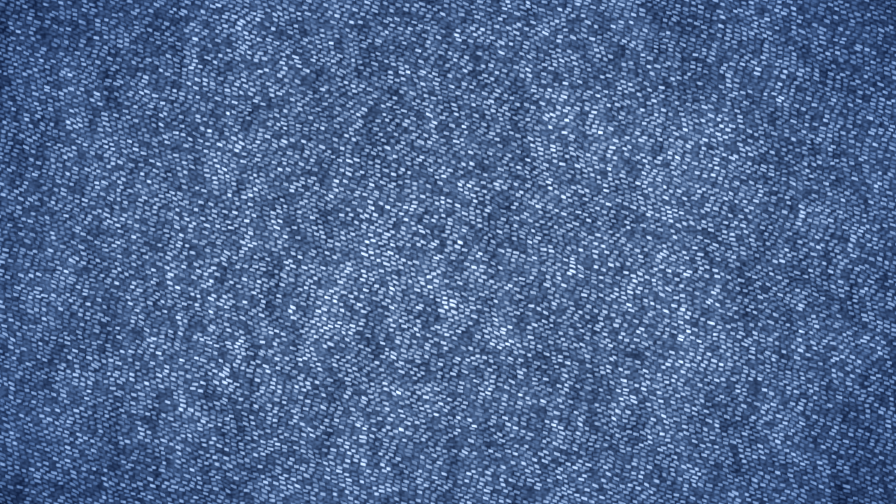
Reproduce this texture procedurally as a Shadertoy shader.

```glsl
const vec3 NAVY = vec3(0.13, 0.20, 0.33);
const vec3 INDIGO = vec3(0.33, 0.44, 0.61);
const vec3 FADED = vec3(0.55, 0.65, 0.80);
const int SAMPLES = 3;

float hash(vec2 p) {
    vec3 q = fract(p.xyx * vec3(0.1031, 0.1030, 0.0973));
    q += dot(q, q.yzx + 33.33);
    return fract((q.x + q.y) * q.z);
}

float noise(vec2 p) {
    vec2 i = floor(p), f = fract(p);
    f = f * f * (3.0 - 2.0 * f);
    float low = mix(hash(i), hash(i + vec2(1, 0)), f.x);
    float high = mix(hash(i + vec2(0, 1)), hash(i + vec2(1, 1)), f.x);
    return mix(low, high, f.y);
}

// Twill rows falling to the right, each filled with flatter short stitches
float stitches(vec2 p, vec2 density, float slant, float tilt) {
    p.y += slant * p.x + 0.006 * noise(p * 30.0);
    p.x += 0.006 * noise(p * 45.0 + 11.0);
    vec2 q = p * density;
    float row = floor(q.y);
    q.x += 5.0 * hash(vec2(row, 7.0));
    vec2 cell = vec2(floor(q.x), row);
    vec2 d = fract(q) - 0.5;
    d.y -= d.x * (slant - tilt) * density.y / density.x;
    d.y += 0.2 * (hash(cell + 43.0) - 0.5);
    d = abs(d) * 2.0;
    float tip = mix(0.25, 0.65, hash(cell + 71.0));
    float thread = (1.0 - smoothstep(tip, 1.0, d.x))
                 * (1.0 - smoothstep(0.22, 1.0, d.y));
    return thread * mix(0.04, 0.55, hash(cell + 19.0));
}

// Worn patches and vertical yarn streaks, centred on zero
float wear(vec2 p) {
    float patches = noise(p * vec2(9.0, 7.0)) - 0.5;
    float streaks = noise(p * vec2(90.0, 13.0) + 31.0) - 0.5;
    float mottle = noise(p * vec2(36.0, 30.0) + 57.0) - 0.5;
    return 0.05 * patches + 0.08 * streaks + 0.06 * mottle;
}

vec3 denimColor(float tone) {
    vec3 dark = mix(NAVY, INDIGO, (tone - 0.20) / 0.24);
    vec3 light = mix(INDIGO, FADED, (tone - 0.44) / 0.21);
    return mix(dark, light, step(0.44, tone));
}

float edgeAmount(vec2 uv) {
    vec2 c = uv * 2.0 - 1.0;
    return pow(dot(c * c, vec2(0.8, 0.55)), 1.3);
}

void mainImage(out vec4 fragColor, in vec2 fragCoord) {
    // Average the fine weave over the pixel area
    float weave = 0.0;
    for (int y = 0; y < SAMPLES; y++) {
        for (int x = 0; x < SAMPLES; x++) {
            vec2 offset = (vec2(x, y) + 0.5) / float(SAMPLES) - 0.5;
            vec2 s = (fragCoord + offset) / iResolution.y;
            weave += stitches(s, vec2(70.0, 112.0), 0.50, 0.28);
        }
    }
    weave /= float(SAMPLES * SAMPLES);

    vec2 p = fragCoord / iResolution.y;
    float worn = wear(p);
    float fuzz = 0.17 * (noise(p * vec2(170.0, 220.0)) - 0.5);
    float tone = 0.285 + weave * (1.0 + 2.0 * worn) + worn + fuzz;

    // Darker, bluer borders
    float edge = edgeAmount(fragCoord / iResolution.xy);
    vec3 color = denimColor(tone * (1.10 - 0.27 * edge));
    color *= mix(vec3(1.0), vec3(0.92, 0.97, 1.03), min(edge, 1.0));
    fragColor = vec4(clamp(color, 0.0, 1.0), 1.0);
}
```
